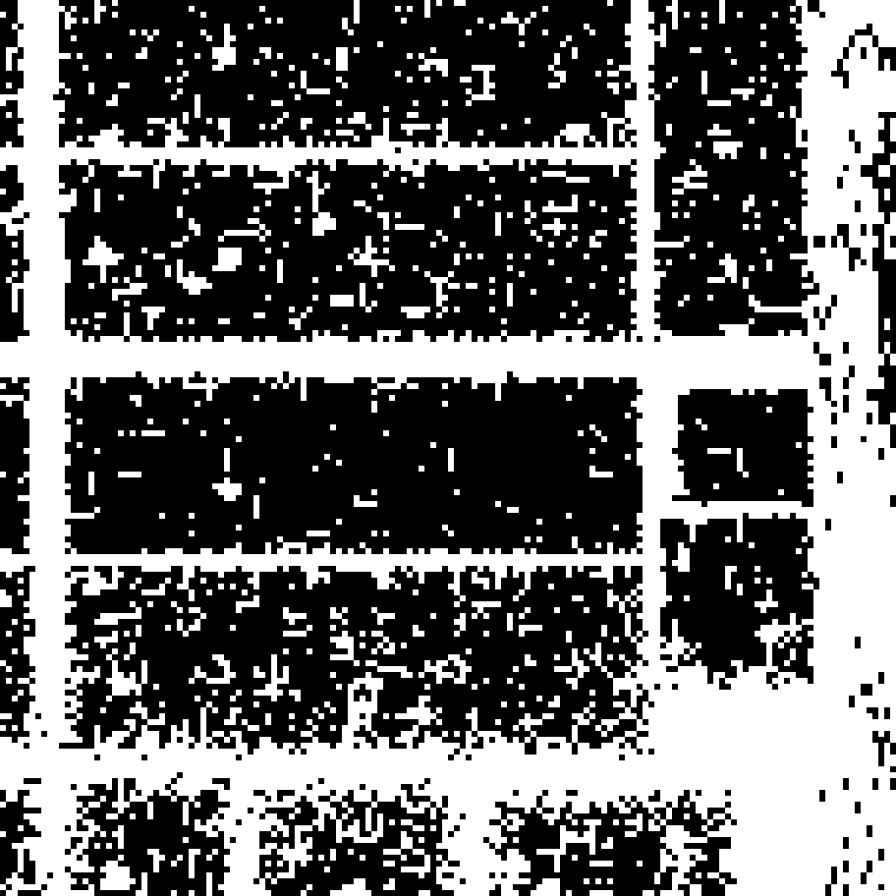
Reproduce this pattern procedurally as a WebGL 2 fragment shader.

```glsl
#version 300 es
precision highp float;
uniform vec2 u_resolution;
out vec4 fragColor;

const float CELLS = 152.0;
const float COURSE_PITCH = 0.2266;
const float COURSE_START = -0.0534;
const vec3 MORTAR = vec3(1.0);
const vec3 BRICK = vec3(0.0);

float hash(vec2 p, float seed) {
    return fract(sin(dot(p, vec2(12.99, 78.23)) + seed * 37.7) * 43758.5);
}

// Distance to the nearest scattered point, and a random value for that point
vec2 cellular(vec2 p, float seed) {
    vec2 base = floor(p);
    vec2 nearest = vec2(9.0, 0.0);
    for (int y = -1; y <= 1; y++) {
        for (int x = -1; x <= 1; x++) {
            vec2 id = base + vec2(x, y);
            vec2 point = id + vec2(hash(id, seed), hash(id, seed + 1.0));
            float d = distance(p, point);
            if (d < nearest.x) nearest = vec2(d, hash(id, seed + 2.0));
        }
    }
    return nearest;
}

float boxDistance(vec2 p, vec2 low, vec2 high) {
    vec2 d = max(low - p, p - high);
    return max(d.x, d.y);
}

// Thin and thick joints alternate between courses
float halfJoint(float course) {
    return mod(course, 2.0) > 0.5 ? 0.0095 : 0.0215;
}

// Signed distance to the brickwork, with y running down
float wallDistance(vec2 p) {
    float course = floor((p.y - COURSE_START) / COURSE_PITCH);
    float top = COURSE_START + course * COURSE_PITCH + halfJoint(course);
    float bottom = COURSE_START + (course + 1.0) * COURSE_PITCH - halfJoint(course + 1.0);
    float d = boxDistance(p, vec2(-0.2, top), vec2(0.031, bottom));

    // Long stretchers above, a course of shorter bricks below
    if (course < 3.5) {
        d = min(d, boxDistance(p, vec2(0.074, top), vec2(0.7135, bottom)));
    } else {
        for (int i = 0; i < 3; i++) {
            float n = float(i);
            float left = 0.075 + 0.208 * n + 0.029 * n * (n - 1.0);
            d = min(d, boxDistance(p, vec2(left, top + 0.01 * n), vec2(left + 0.17 + 0.04 * n, 1.2)));
        }
    }

    // Narrow column on the right
    vec3 tops = vec3(-0.1, 0.436, 0.577);
    vec3 bottoms = vec3(0.375, 0.560, 0.760);
    for (int i = 0; i < 3; i++) {
        float inset = i == 1 ? 0.02 : 0.0;
        d = min(d, boxDistance(p, vec2(0.736 + inset, tops[i]), vec2(0.9035, bottoms[i])));
    }
    return d;
}

// 1 for brick, 0 for mortar, at one square of the coarse grid
float inkAt(vec2 cell) {
    vec2 p = (cell + 0.5) / CELLS;
    p.y = 1.0 - p.y;
    vec2 leaning = p - vec2(0.02 * (p.y - 0.5), 0.0);
    float d = wallDistance(leaning);

    // Wear grows toward the lower courses; the middle course is cleanest
    float lower = smoothstep(0.66, 0.82, p.y);
    float clean = smoothstep(0.42, 0.45, p.y) * (1.0 - smoothstep(0.61, 0.65, p.y));
    float rough = 0.13 - 0.09 * clean + 0.15 * lower;
    d += (hash(cell, 1.0) - 0.5) * mix(0.009, 0.034, lower);

    vec2 patchNoise = cellular(p * vec2(15.0, 19.0), 4.0);
    float worn = smoothstep(0.6, 0.05, patchNoise.x) * patchNoise.y;
    float edge = exp(-max(-d, 0.0) / 0.012);
    float chance = rough * (0.3 + 2.2 * worn + 1.2 * edge);

    // Single flecks with upright and level scratches
    float fleck = step(hash(cell, 7.0), chance * 0.8);
    float upright = step(hash(floor(cell / vec2(1.0, 4.0)), 8.0), chance * 0.28);
    float level = step(hash(floor(cell / vec2(4.0, 1.0)), 9.0), chance * 0.22);
    float chip = step(patchNoise.x + 0.14 * hash(cell, 10.0), 0.3) * step(patchNoise.y, rough * 0.8);
    float ink = step(d, 0.0) * (1.0 - max(max(fleck, upright), max(level, chip)));

    // Dark crumbs in the wide right joint and a broken sliver at its edge
    float joint = step(0.908, leaning.x);
    vec2 crumb = cellular(p * vec2(14.0, 10.0), 12.0);
    float density = 0.32 * smoothstep(0.55, 0.05, crumb.x) * step(0.4, crumb.y) + 0.015;
    float sliver = step(0.978, p.x) * step(0.055, p.y) * (1.0 - smoothstep(0.42, 0.6, p.y));
    density = max(density, sliver * 0.65 * step(0.25, hash(floor(cell / vec2(9.0, 7.0)), 14.0)));
    return max(ink, joint * step(hash(floor(cell / vec2(1.0, 2.0)), 13.0), density));
}

void main() {
    vec2 grid = gl_FragCoord.xy / u_resolution * CELLS - 0.5;
    vec2 cell = floor(grid);
    vec2 pixel = CELLS / u_resolution;

    // Soften square borders over one pixel
    vec2 blend = clamp((fract(grid) - 0.5) / pixel + 0.5, 0.0, 1.0);
    float above = mix(inkAt(cell + vec2(0.0, 1.0)), inkAt(cell + vec2(1.0)), blend.x);
    float below = mix(inkAt(cell), inkAt(cell + vec2(1.0, 0.0)), blend.x);
    fragColor = vec4(mix(MORTAR, BRICK, mix(below, above, blend.y)), 1.0);
}
```
